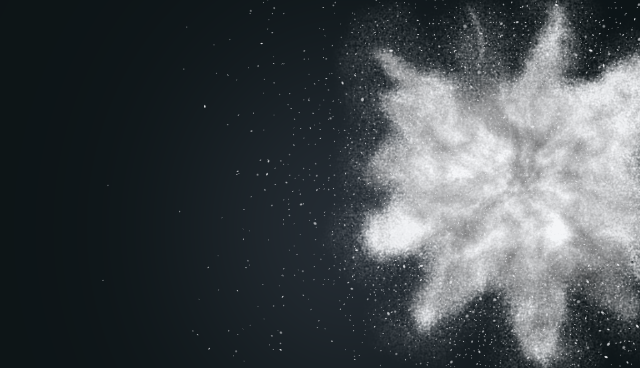
A Shadertoy shader for this background:

```glsl
#define CENTER vec2(1.42, 0.50)
#define BODY_RADII vec2(0.355, 0.27)
#define EDGE_SOFTNESS 0.045
#define BILLOW 0.075
#define GRAIN_SCALE 165.0
#define GRAIN_AMOUNT 0.42
#define POWDER_LIGHT 0.79
#define FLECK_CHANCE 0.55
#define FLECK_FALLOFF 7.0

const vec3 NIGHT = vec3(0.050, 0.080, 0.090);
const vec3 SLATE = vec3(0.142, 0.172, 0.200);
const vec3 POWDER = vec3(0.985, 0.990, 1.0);

// Plume tips: x, y, tip radius, opacity
const int PLUMES = 11;
const vec4 PLUME[PLUMES] = vec4[PLUMES](
    vec4(1.04, 0.86, 0.018, 0.88), vec4(1.09, 0.69, 0.045, 0.90),
    vec4(1.06, 0.55, 0.060, 0.80), vec4(1.03, 0.36, 0.040, 0.95),
    vec4(1.16, 0.15, 0.045, 0.85), vec4(1.48, 0.07, 0.060, 0.85),
    vec4(1.71, 0.16, 0.030, 0.65), vec4(1.78, 0.32, 0.060, 0.75),
    vec4(1.75, 0.73, 0.110, 0.92), vec4(1.51, 0.96, 0.014, 0.85),
    vec4(1.29, 0.87, 0.050, 0.32));

// Local light and shade: x, y, radius, amount
const int TONES = 8;
const vec4 TONE[TONES] = vec4[TONES](
    vec4(1.46, 0.57, 0.08, -0.17), vec4(1.67, 0.74, 0.13, 0.16),
    vec4(1.06, 0.37, 0.08, 0.16), vec4(1.48, 0.39, 0.09, 0.15),
    vec4(1.57, 0.25, 0.12, -0.24), vec4(1.30, 0.60, 0.09, 0.12),
    vec4(1.33, 0.77, 0.09, -0.18), vec4(1.26, 0.33, 0.10, -0.10));

vec2 hash2(vec2 p) {
    vec3 h = fract(p.xyx * vec3(0.1031, 0.1030, 0.0973));
    h += dot(h, h.yzx + 33.33);
    return fract((h.xx + h.yz) * h.zy);
}

float cornerSlope(vec2 cell, vec2 corner, vec2 f) {
    return dot(hash2(cell + corner) * 2.0 - 1.0, f - corner);
}

float gradientNoise(vec2 p) {
    vec2 i = floor(p), f = fract(p);
    vec2 u = f * f * f * (f * (f * 6.0 - 15.0) + 10.0);
    vec2 e = vec2(0.0, 1.0);
    return mix(mix(cornerSlope(i, e.xx, f), cornerSlope(i, e.yx, f), u.x),
               mix(cornerSlope(i, e.xy, f), cornerSlope(i, e.yy, f), u.x), u.y);
}

float fbm(vec2 p) {
    float sum = 0.0, weight = 0.6;
    for (int i = 0; i < 5; i++) {
        sum += weight * gradientNoise(p);
        p = mat2(1.6, 1.2, -1.2, 1.6) * p + 7.3;
        weight *= 0.55;
    }
    return sum;
}

// Cloud opacity in x, distance to its nearest part in y
vec2 cloud(vec2 p) {
    vec2 v = p - CENTER;
    float dist = (length(v / BODY_RADII) - 1.0) * BODY_RADII.y;
    float clear = 1.0 - 0.93 * smoothstep(0.07, -0.07, dist);
    for (int i = 0; i < PLUMES; i++) {
        vec2 axis = PLUME[i].xy - CENTER;
        float h = clamp(dot(v, axis) / dot(axis, axis), 0.0, 1.0);
        float d = length(v - axis * h) - mix(0.13, PLUME[i].z, h);
        clear *= 1.0 - PLUME[i].w * smoothstep(EDGE_SOFTNESS, -EDGE_SOFTNESS * 0.7, d);
        dist = min(dist, d);
    }
    return vec2(1.0 - clear, dist);
}

// Thin trail from a to b, bowed sideways
float wisp(vec2 p, vec2 a, vec2 b, float bow, float width) {
    vec2 axis = b - a;
    float h = dot(p - a, axis) / dot(axis, axis);
    float side = dot(p - a, vec2(-axis.y, axis.x)) / length(axis);
    float d = (side - bow * 4.0 * h * (1.0 - h)) / width;
    return exp(-d * d) * smoothstep(0.0, 0.25, h) * smoothstep(1.0, 0.75, h);
}

// Scattered chips, denser near the cloud
float flecks(vec2 p) {
    float pixel = 1.0 / iResolution.y, cover = 0.0;
    for (int i = 0; i < 4; i++) {
        float scale = 24.0 * pow(1.45, float(i));
        vec2 cell = floor(p * scale) + float(i) * 71.0;
        vec2 spot = hash2(cell), kind = hash2(cell + 311.0);
        vec2 at = (floor(p * scale) + 0.25 + 0.5 * spot) / scale;
        float away = max(length((at - CENTER) / vec2(1.0, 1.1)) - 0.38, 0.0);
        float radius = (0.035 + 0.085 * kind.y * kind.y) / scale;
        float turn = spot.x * 6.283;
        vec2 q = mat2(cos(turn), sin(turn), -sin(turn), cos(turn)) * (p - at);
        float d = length(q * vec2(1.0, 1.0 + 0.7 * spot.y)) - radius;
        float present = step(kind.x, FLECK_CHANCE * exp(-away * FLECK_FALLOFF));
        cover = max(cover, present * smoothstep(pixel, -pixel, d) * mix(0.5, 1.0, spot.y));
    }
    return cover;
}

void mainImage(out vec4 fragColor, in vec2 fragCoord) {
    vec2 p = fragCoord / iResolution.y;
    vec2 v = p - CENTER;

    // Backdrop with a soft slate glow
    vec2 g = (p - vec2(0.95, 0.38)) / vec2(0.46, 0.52);
    vec3 color = mix(NIGHT, SLATE, exp(-dot(g, g)));

    // Billowing silhouette and grainy rim
    vec2 warp = vec2(fbm(p * 6.0), fbm(p * 6.0 + 19.0));
    vec2 field = cloud(p + BILLOW * warp);
    float grain = gradientNoise(p * GRAIN_SCALE) + 0.6 * gradientNoise(p * GRAIN_SCALE * 0.53);
    float rim = 4.0 * field.x * (1.0 - field.x);
    float cover = clamp(field.x + grain * rim * GRAIN_AMOUNT, 0.0, 1.0);
    float haze = smoothstep(0.13, -0.03, field.y) * (0.20 + 0.45 * grain + 0.2 * warp.x);
    cover = max(cover, haze);

    // Light across the powder, with streaks flung outward
    float streak = fbm(v / (length(v) + 0.10) * 3.0 + v * 5.0 + warp * 0.8);
    float light = POWDER_LIGHT + 0.42 * streak + 0.30 * fbm(p * 15.0 + warp) + 0.10 * grain;
    for (int i = 0; i < TONES; i++) {
        vec2 t = (p + warp * 0.06 - TONE[i].xy) / TONE[i].z;
        light += TONE[i].w * exp(-dot(t, t));
    }
    color = mix(color, POWDER * clamp(light, 0.25, 0.97), cover);

    // Curved trails and loose chips
    float trails = 0.35 * wisp(p, vec2(1.26, 1.0), vec2(1.30, 0.80), 0.025, 0.010)
                 + 0.60 * wisp(p, vec2(1.60, 0.46), vec2(1.75, 0.19), 0.030, 0.016);
    color = mix(color, POWDER * 0.9, clamp(trails * (0.8 + grain), 0.0, 1.0));
    color = mix(color, POWDER * 0.92, flecks(p));
    fragColor = vec4(color, 1.0);
}
```
